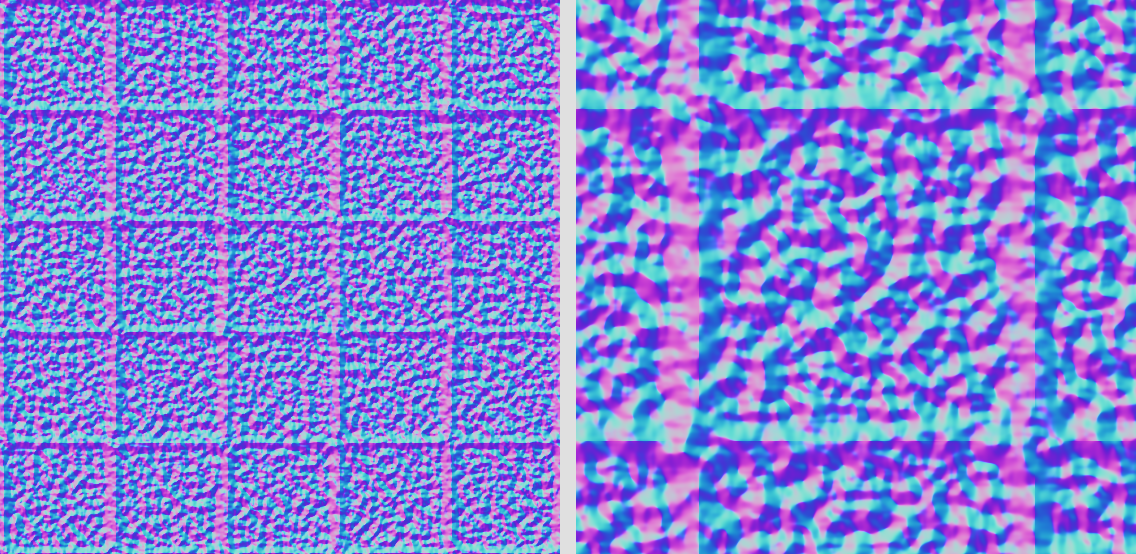
Left: the whole. Right: its middle third, enlarged.
Write a WebGL 1 fragment shader that draws this texture map.

```glsl
precision highp float;

uniform vec2 u_resolution;

const float TILES = 5.0;
const float GRAINS_PER_TILE = 13.0;

vec2 hash22(vec2 p) {
  vec3 a = fract(p.xyx * vec3(0.1031, 0.1030, 0.0973));
  a += dot(a, a.yzx + 33.33);
  return fract((a.xx + a.yz) * a.zy);
}

// Gradient noise that wraps after a whole number of lattice cells
float cornerRamp(vec2 cell, vec2 offset, float period) {
  vec2 gradient = hash22(mod(cell, period) + 7.0) * 2.0 - 1.0;
  return dot(gradient, offset);
}

float gradientNoise(vec2 p, float period) {
  vec2 i = floor(p);
  vec2 f = p - i;
  vec2 w = f * f * f * (f * (f * 6.0 - 15.0) + 10.0);
  vec2 e = vec2(1.0, 0.0);
  float low = mix(cornerRamp(i, f, period),
                  cornerRamp(i + e, f - e, period), w.x);
  float high = mix(cornerRamp(i + e.yx, f - e.yx, period),
                   cornerRamp(i + 1.0, f - 1.0, period), w.x);
  return mix(low, high, w.y);
}

float grainHeight(vec2 p, float period) {
  return gradientNoise(p, period)
       + 0.3 * gradientNoise(p * 2.0 + 0.37, period * 2.0);
}

vec2 grainSlope(vec2 p, float period) {
  vec2 e = vec2(0.1, 0.0);
  float h = grainHeight(p, period);
  return (h - vec2(grainHeight(p + e, period),
                   grainHeight(p + e.yx, period))) / e.x;
}

// Outward direction in xy, signed distance to the rounded tile in z
vec3 roundedTile(vec2 p, float halfSize, float radius) {
  vec2 q = max(abs(p) - halfSize + radius, 0.0);
  float len = length(q);
  return vec3(sign(p) * q / max(len, 0.0001), len - radius);
}

// Bevel strength, wider on the side facing right
float bevelBand(vec3 tile, float wobble) {
  float width = 0.052 + 0.034 * max(tile.x, 0.0);
  float d = tile.z + wobble;
  return smoothstep(-width - 0.015, -width + 0.015, d)
       * (1.0 - smoothstep(-0.004, 0.022, d));
}

// Limits steep slopes, then packs the normal with green pointing down
vec3 encodeNormal(vec2 slope) {
  vec2 tilt = 0.77 * slope / sqrt(dot(slope, slope) + 0.15);
  float up = sqrt(1.0 - dot(tilt, tilt));
  return 0.5 + 0.5 * vec3(tilt.x, -tilt.y, up);
}

void main() {
  vec2 grid = gl_FragCoord.xy / u_resolution * TILES - vec2(0.033, 0.006);
  vec2 id = mod(floor(grid), TILES);
  vec2 local = fract(grid) - 0.5;

  // Rough stone grain
  float period = TILES * GRAINS_PER_TILE;
  vec2 grain = 1.6 * grainSlope(grid * GRAINS_PER_TILE, period);

  // Raised tile with worn edges, each worn by a different amount
  float wobble = 0.012 * gradientNoise(grid * 9.0, TILES * 9.0);
  vec3 tile = roundedTile(local, 0.492, 0.13);
  float wear = mix(0.8, 1.25, hash22(id + 21.0).x);
  float band = bevelBand(tile, wobble);

  vec2 slope = grain * mix(1.0, 0.62, band) + tile.xy * band * wear;
  gl_FragColor = vec4(encodeNormal(slope), 1.0);
}
```
